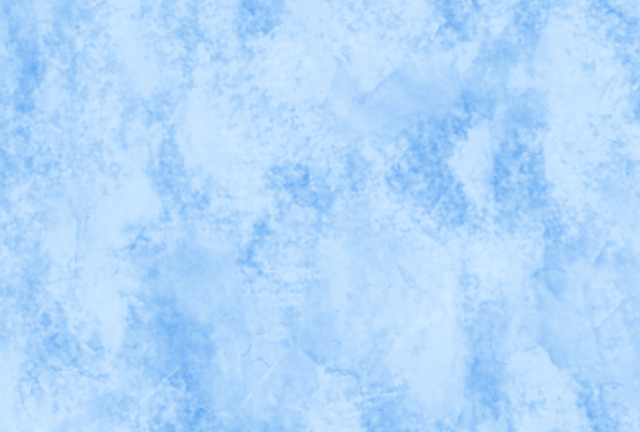
Reproduce this texture procedurally as a WebGL 1 fragment shader.

```glsl
precision highp float;
uniform vec2 u_resolution;

#define BASE_TONE 0.736
#define CLOUD_CONTRAST 0.31
#define STREAK_CONTRAST 0.24
#define PATCH_DEPTH 0.115
#define GRAIN_AMOUNT 0.34
#define STROKE_DEPTH 0.19
#define SCRATCH_LIGHT 0.08
#define CRACK_DEPTH 0.08
#define STROKES 36
#define SCRATCHES 16
#define DEEP_BLUE vec3(0.50, 0.73, 0.96)
#define PALE_BLUE vec3(0.79, 0.90, 1.00)

float hash(vec2 p) {
  return fract(sin(dot(p, vec2(127.1, 311.7))) * 43758.5);
}

float noise(vec2 p) {
  vec2 i = floor(p), f = fract(p);
  f = f * f * (3.0 - 2.0 * f);
  return mix(mix(hash(i), hash(i + vec2(1.0, 0.0)), f.x),
             mix(hash(i + vec2(0.0, 1.0)), hash(i + 1.0), f.x), f.y);
}

float fbm(vec2 p) {
  float sum = 0.0, amp = 0.5;
  for (int i = 0; i < 5; i++) {
    sum += amp * noise(p);
    p = mat2(0.8, 0.6, -0.6, 0.8) * p * 2.03 + 17.0;
    amp *= 0.53;
  }
  return sum / 1.02;
}

// Local frame of a scattered mark: x across it, y along it
vec2 markFrame(vec2 p, vec2 centre, float angle) {
  float c = cos(angle), s = sin(angle);
  return mat2(c, -s, s, c) * (p - centre);
}

// Curved trowel marks with one crisp edge and one fading side
float trowelStrokes(vec2 p, float aspect) {
  float sum = 0.0;
  for (int i = 0; i < STROKES; i++) {
    float id = float(i) + 1.0;
    vec2 centre = vec2(hash(vec2(id, 1.3)) * aspect, hash(vec2(id, 2.7)));
    float angle = (hash(vec2(id, 3.1)) - 0.5) * 1.9;
    float halfLength = mix(0.04, 0.17, hash(vec2(id, 4.9)));
    vec2 m = markFrame(p, centre, angle);
    m.x += (hash(vec2(id, 5.3)) - 0.5) * 4.0 * m.y * m.y;
    float fade = mix(0.007, 0.03, hash(vec2(id, 6.1)));
    float edge = smoothstep(-0.005, 0.004, m.x) * exp(-max(m.x, 0.0) / fade);
    float taper = 1.0 - smoothstep(0.3, 1.0, abs(m.y) / halfLength);
    sum += edge * taper * mix(0.3, 1.0, hash(vec2(id, 7.7)));
  }
  return min(sum, 1.2);
}

// Thin straight pale scratches
float paleScratches(vec2 p, float aspect) {
  float sum = 0.0;
  for (int i = 0; i < SCRATCHES; i++) {
    float id = float(i) + 60.0;
    vec2 centre = vec2(hash(vec2(id, 1.9)) * aspect, hash(vec2(id, 2.3)));
    vec2 m = markFrame(p, centre, hash(vec2(id, 3.7)) * 3.14);
    float halfLength = mix(0.04, 0.12, hash(vec2(id, 4.1)));
    float line = 1.0 - smoothstep(0.001, 0.006, abs(m.x));
    sum += line * (1.0 - smoothstep(0.4, 1.0, abs(m.y) / halfLength));
  }
  return min(sum, 1.0);
}

void main() {
  vec2 p = gl_FragCoord.xy / u_resolution.y;
  float aspect = u_resolution.x / u_resolution.y;
  vec2 warp = vec2(fbm(p * 3.0), fbm(p * 3.0 + 31.0)) - 0.5;
  vec2 ragged = vec2(noise(p * 55.0), noise(p * 55.0 + 19.0)) - 0.5;
  vec2 q = p + 0.22 * warp + 0.012 * ragged;

  // Broad washes: deeper at upper right and top, paler below
  vec2 right = q - vec2(aspect * 0.84, 0.66);
  vec2 top = (q - vec2(aspect * 0.42, 0.97)) * vec2(1.0, 2.2);
  float wash = exp(-6.0 * dot(right, right)) + 0.8 * exp(-9.0 * dot(top, top));
  float clouds = fbm(q * vec2(4.2, 2.8) + 4.0) - 0.5;

  // Smears dragged upright and along a leaning diagonal
  vec2 lean = mat2(0.8, 0.6, -0.6, 0.8) * q;
  float upright = fbm(q * vec2(20.0, 5.0) + 9.0) - 0.5;
  float leaning = fbm(lean * vec2(7.0, 17.0) + 41.0) - 0.5;
  float streaks = mix(upright, leaning, smoothstep(0.4, 0.6, noise(p * 3.5 + 3.0)));
  float patches = smoothstep(0.48, 0.68, fbm(q * vec2(8.0, 5.0) + 23.0) + 0.07 * wash);

  // Fine plaster mottling, strongest inside the deeper patches
  vec2 g = mat2(0.86, 0.5, -0.5, 0.86) * p;
  float grain = 0.4 * noise(g * 48.0) + 0.6 * noise(g * 105.0 + 7.0) - 0.5;
  grain += 0.25 * (noise(p * 170.0 + 3.0) - 0.5);
  float rough = smoothstep(0.42, 0.62, fbm(q * 6.0 + 51.0) + 0.08 * wash);
  float grainGain = GRAIN_AMOUNT * (0.2 + 0.5 * rough + 0.25 * patches);

  // Broken cracks along noise contours
  float contour = abs(fbm(p * vec2(8.0, 10.0) + 71.0) - 0.5);
  float crackGate = smoothstep(0.5, 0.62, fbm(p * 10.0 + 83.0));
  float wear = smoothstep(0.32, 0.62, fbm(p * 30.0 + 13.0));
  float cracks = (1.0 - smoothstep(0.004, 0.035, contour)) * crackGate * wear;

  float tone = BASE_TONE + CLOUD_CONTRAST * clouds + STREAK_CONTRAST * streaks;
  tone -= PATCH_DEPTH * patches + 0.05 * wash;
  tone += grainGain * grain;
  vec2 dragged = p + 0.06 * warp + 0.009 * ragged;
  tone -= STROKE_DEPTH * (0.25 + 0.75 * wear) * trowelStrokes(dragged, aspect);
  tone -= CRACK_DEPTH * cracks;
  tone += SCRATCH_LIGHT * wear * paleScratches(p + 0.012 * warp, aspect);

  // Soft shoulder keeps the highlights pale blue
  tone -= 0.6 * max(tone - 0.755, 0.0);
  tone = clamp(tone, 0.38, 0.86);
  float blend = (tone - DEEP_BLUE.r) / (PALE_BLUE.r - DEEP_BLUE.r);
  gl_FragColor = vec4(mix(DEEP_BLUE, PALE_BLUE, blend), 1.0);
}
```
